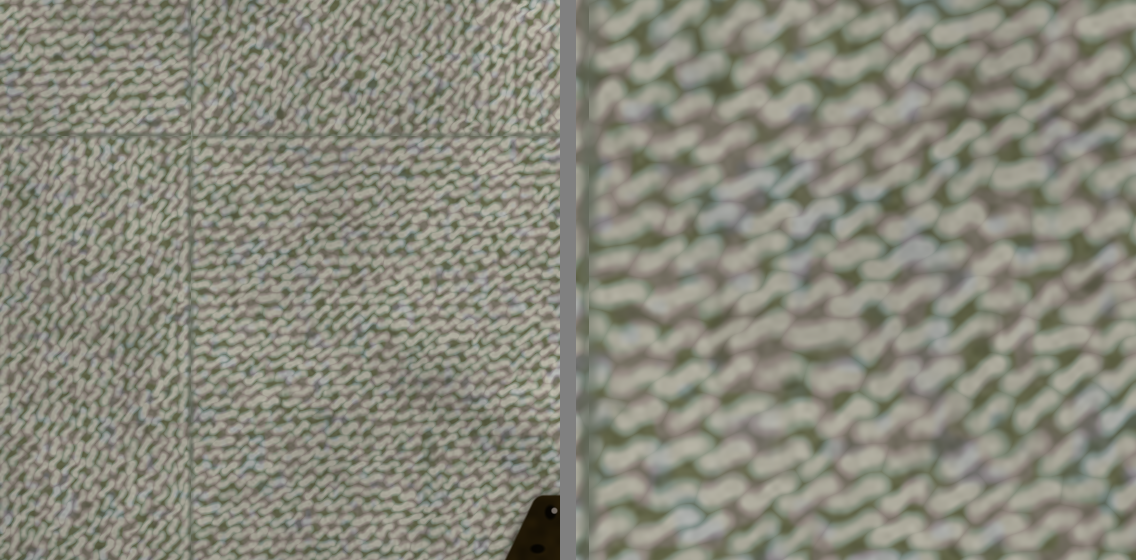
Left: the whole. Right: its middle third, enlarged.
This texture is drawn by a WebGL 2 fragment shader. Its source:

```glsl
#version 300 es
precision highp float;

uniform vec2 u_resolution;
out vec4 fragColor;

const vec2 SEAM = vec2(0.341, 0.758);
const vec2 LOOPS = vec2(35.0, 43.0);   // loops along a row, rows per canvas
const vec3 OLIVE = vec3(0.38, 0.39, 0.28);
const vec3 BROWN_GREY = vec3(0.45, 0.43, 0.38);
const vec3 GREEN_GREY = vec3(0.50, 0.54, 0.47);
const vec3 WARM_GREY = vec3(0.56, 0.52, 0.49);
const vec3 YARN = vec3(0.68, 0.67, 0.615);
const vec3 METAL = vec3(0.11, 0.08, 0.02);

float hash(vec2 p) {
  return fract(sin(dot(p, vec2(127.1, 311.7))) * 43758.5453);
}

float noise(vec2 p) {
  vec2 i = floor(p), f = fract(p);
  f = f * f * (3.0 - 2.0 * f);
  return mix(mix(hash(i), hash(i + vec2(1, 0)), f.x),
             mix(hash(i + vec2(0, 1)), hash(i + vec2(1, 1)), f.x), f.y);
}

// Distance to one flat-ended S-shaped loop, in row heights
float loopDistance(vec2 p, float halfLength, float rise) {
  float bend = rise * sin(clamp(p.x * 5.0, -1.57, 1.57));
  float overrun = max(abs(p.x) - halfLength, 0.0) * LOOPS.y / LOOPS.x;
  return length(vec2(overrun, p.y - bend));
}

// Yarn height from 0 in the gaps to 1 on the loop crests
float weave(vec2 p, float seed, float slant) {
  float height = 0.0;
  for (int j = -1; j <= 1; j++) {
    float row = floor(p.y) + float(j);
    float x = p.x + hash(vec2(row, seed)) + 0.5 * noise(vec2(p.x * 0.3, row + seed));
    for (int i = -1; i <= 1; i++) {
      vec2 cell = vec2(floor(x) + float(i), row);
      vec2 key = cell + seed;
      vec2 jitter = vec2(hash(key + 3.7), hash(key + 8.3)) - 0.5;
      vec2 local = vec2(x, p.y) - cell - 0.5 - jitter * vec2(0.26, 0.18);
      float halfLength = mix(0.26, 0.46, hash(key + 15.1));
      float rise = slant * mix(0.1, 0.29, hash(key + 21.9));
      float d = loopDistance(local, halfLength, rise);
      float crest = 1.0 - smoothstep(0.0, 0.62, d);
      height = max(height, crest * mix(0.78, 1.0, hash(key + 31.3)));
    }
  }
  return height;
}

vec3 yarnColor(float height, float tint) {
  vec3 low = mix(OLIVE, BROWN_GREY, tint);
  vec3 middle = mix(GREEN_GREY, WARM_GREY, tint);
  vec3 c = mix(low, middle, smoothstep(0.08, 0.5, height));
  return mix(c, YARN, smoothstep(0.4, 0.92, height));
}

// Grime, uneven light and a soft diagonal shadow
float lighting(vec2 uv) {
  float light = 0.96 + 0.1 * smoothstep(0.5, 1.0, uv.x) * smoothstep(0.1, 0.9, uv.y);
  light += 0.08 * (noise(uv * 5.0) - 0.5) + 0.07 * (noise(uv * 17.0) - 0.5);
  vec2 s = uv - vec2(0.83, 0.26);
  vec2 along = vec2(s.x * 0.8 - s.y * 0.6, s.x * 0.6 + s.y * 0.8);
  light -= 0.13 * exp(-dot(along * along, vec2(35.0, 300.0)));
  vec2 g = (uv - vec2(0.98, 0.31)) / vec2(0.07, 0.09);
  return light + 0.08 * exp(-dot(g, g));
}

// Signed distance to the slanted corner plate
float plateDistance(vec2 uv) {
  float side = dot(uv - vec2(0.903, 0.0), vec2(-0.90, 0.43));
  float top = uv.y - 0.115;
  vec2 inset = vec2(side, top) + 0.012;
  return length(max(inset, 0.0)) + min(max(inset.x, inset.y), 0.0) - 0.012;
}

float spot(vec2 p, vec2 radius) {
  return 1.0 - smoothstep(0.6, 1.2, length(p / radius));
}

void main() {
  vec2 uv = gl_FragCoord.xy / u_resolution;

  // Neighbouring carpet tiles swap their row direction
  vec2 side = step(SEAM, uv);
  bool upright = side.x == side.y;
  vec2 local = uv - SEAM;
  vec2 p = (upright ? local.yx : local) * LOOPS;
  p += 0.35 * (vec2(noise(p * 0.7 + 20.0), noise(p * 0.5 + side * 9.0)) - 0.5);
  float height = weave(p, 5.0 * side.x + 11.0 * side.y, upright ? 1.25 : 1.0);

  // Fibres with soft colour speckle and dark pits
  height += 0.22 * (noise(uv * 120.0 + 13.0) - 0.5);
  float tint = smoothstep(0.3, 0.7, noise(uv * 75.0));
  vec3 color = yarnColor(height, tint);
  color += 0.05 * (noise(uv * 210.0) - 0.5);
  float blueFleck = smoothstep(0.6, 0.95, noise(uv * 60.0 + 40.0));
  color += vec3(-0.02, 0.0, 0.045) * blueFleck;
  float pit = smoothstep(0.75, 0.98, noise(uv * 50.0 + 70.0));
  color = mix(color, OLIVE * 0.75, 0.6 * pit * (1.0 - clamp(height, 0.0, 1.0)));

  // Pressed seams, broken up by stray fibres
  vec2 seam = 1.0 - smoothstep(0.0, 0.009, abs(local));
  float press = max(seam.x, seam.y) * mix(0.3, 0.9, noise(uv * 55.0 + 90.0));
  color = mix(color, GREEN_GREY * 0.78, press);
  color *= lighting(uv);

  // Dark plate with worn fixings
  float d = plateDistance(uv);
  color *= 1.0 - 0.25 * (1.0 - smoothstep(0.0, 0.02, d));
  vec3 metal = METAL * (0.8 + 0.5 * noise(uv * 60.0));
  metal *= 1.0 - 0.8 * spot(uv - vec2(0.96, 0.02), vec2(0.014, 0.009));
  metal *= 1.0 - 0.8 * spot(uv - vec2(0.983, 0.085), vec2(0.011, 0.014));
  metal = mix(metal, WARM_GREY, 0.8 * spot(uv - vec2(0.99, 0.088), vec2(0.006)));
  color = mix(metal, color, smoothstep(-0.002, 0.003, d));

  fragColor = vec4(color, 1.0);
}
```
